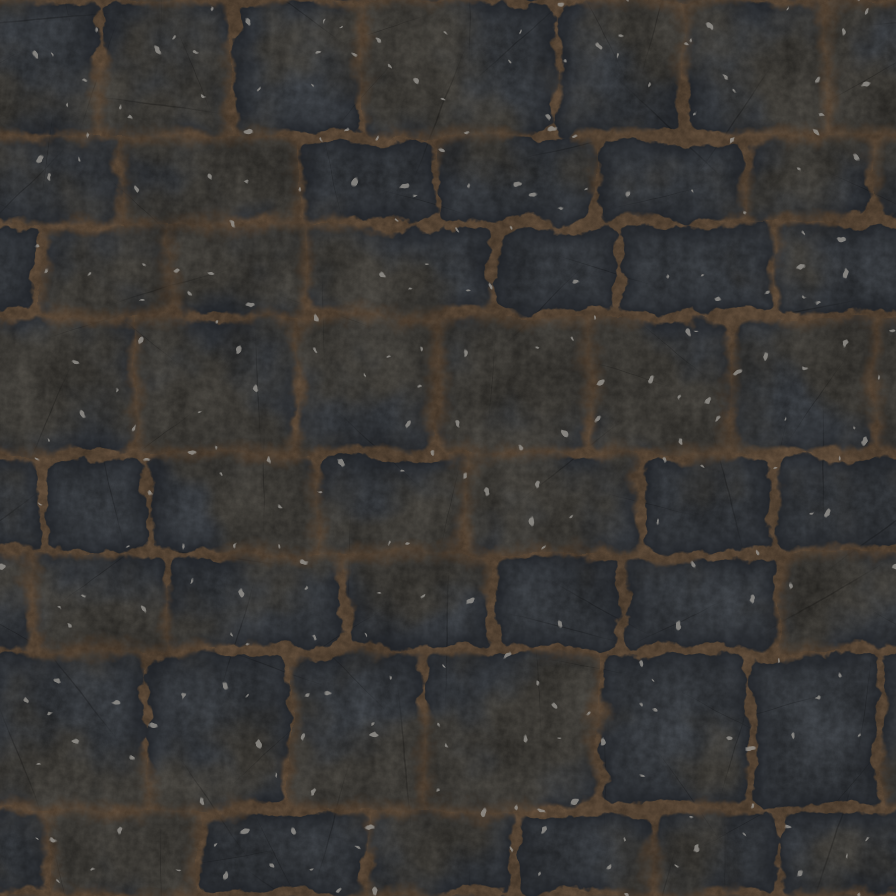
Give the GLSL for this texture, as a WebGL 1 fragment shader.

```glsl
precision highp float;
uniform vec2 u_resolution;

// Course heights and joint shifts, from the bottom row upward
const vec4 LOWER_HEIGHTS = vec4(0.096, 0.178, 0.108, 0.112);
const vec4 UPPER_HEIGHTS = vec4(0.152, 0.104, 0.098, 0.152);
const vec4 LOWER_SHIFTS = vec4(0.31, 0.94, 0.22, 0.14);
const vec4 UPPER_SHIFTS = vec4(-0.05, 0.20, 0.93, 0.59);
const float COLUMNS = 6.0;
const float JOINT_JITTER = 0.17;
const float MORTAR_HALF_WIDTH = 0.0052;
const float CORNER_RADIUS = 0.014;
const float EDGE_WARP = 0.012;
const float EDGE_CHIPS = 0.010;
const float RIM_DEPTH = 0.013;

const vec3 COOL_STONE = vec3(0.200, 0.213, 0.230);
const vec3 WARM_STONE = vec3(0.230, 0.221, 0.203);
const vec3 DARK_RIM = vec3(0.125, 0.137, 0.158);
const vec3 MORTAR = vec3(0.325, 0.260, 0.198);
const vec3 FLECK = vec3(0.60, 0.59, 0.57);

float hash(vec2 p) {
  return fract(sin(dot(p, vec2(127.1, 311.7))) * 43758.5);
}

vec2 gradient(vec2 cell, vec2 period, float seed) {
  float angle = 6.2832 * hash(mod(cell, period) + seed * 17.3);
  return vec2(cos(angle), sin(angle));
}

// Gradient noise that wraps over the unit square
float noise(vec2 uv, vec2 frequency, float seed) {
  vec2 p = uv * frequency;
  vec2 cell = floor(p), f = p - cell;
  vec2 w = f * f * f * (f * (f * 6.0 - 15.0) + 10.0);
  vec2 e = vec2(1.0, 0.0);
  float a = dot(gradient(cell, frequency, seed), f);
  float b = dot(gradient(cell + e.xy, frequency, seed), f - e.xy);
  float c = dot(gradient(cell + e.yx, frequency, seed), f - e.yx);
  float d = dot(gradient(cell + e.xx, frequency, seed), f - e.xx);
  return 1.4 * mix(mix(a, b, w.x), mix(c, d, w.x), w.y);
}

float fbm(vec2 uv, vec2 frequency, float seed) {
  float sum = 0.0, amplitude = 0.6;
  for (int i = 0; i < 4; i++) {
    sum += amplitude * noise(uv, frequency, seed + float(i));
    frequency *= 2.0;
    amplitude *= 0.5;
  }
  return sum;
}

float pickRow(vec4 lower, vec4 upper, float row) {
  vec4 group = row < 4.0 ? lower : upper;
  return dot(group, vec4(equal(vec4(mod(row, 4.0)), vec4(0.0, 1.0, 2.0, 3.0))));
}

float joint(float column, float row, float shift) {
  float jitter = hash(vec2(mod(column, COLUMNS), row) + 3.7) * 2.0 - 1.0;
  return column + shift + JOINT_JITTER * jitter;
}

// Depth inside the nearest stone in x, stone identity in yz
vec3 stoneAt(vec2 p) {
  float row = 0.0, bottom = 0.0, height = 1.0, start = 0.0;
  for (int i = 0; i < 8; i++) {
    float h = pickRow(LOWER_HEIGHTS, UPPER_HEIGHTS, float(i));
    if (p.y >= start) { row = float(i); bottom = start; height = h; }
    start += h;
  }
  float shift = pickRow(LOWER_SHIFTS, UPPER_SHIFTS, row);
  float u = p.x * COLUMNS, column = floor(u - shift);
  if (u < joint(column, row, shift)) column -= 1.0;
  else if (u >= joint(column + 1.0, row, shift)) column += 1.0;
  float left = joint(column, row, shift), right = joint(column + 1.0, row, shift);
  vec2 inset = vec2(min(u - left, right - u) / COLUMNS,
                    min(p.y - bottom, bottom + height - p.y));
  vec2 q = CORNER_RADIUS - inset;
  float depth = CORNER_RADIUS - length(max(q, 0.0)) - min(max(q.x, q.y), 0.0);
  return vec3(depth, mod(column, COLUMNS), row);
}

// Randomly turned ellipses, at most one per grid cell
float scatter(vec2 uv, float cells, vec2 size, float density, float seed, float aa) {
  float cover = 0.0;
  vec2 home = floor(uv * cells);
  for (int y = -1; y <= 1; y++) {
    for (int x = -1; x <= 1; x++) {
      vec2 cell = home + vec2(float(x), float(y));
      vec2 id = mod(cell, cells) + seed;
      vec2 q = uv - (cell + vec2(hash(id), hash(id + 5.3))) / cells;
      float angle = 6.2832 * hash(id + 9.1), r = hash(id + 13.7);
      float c = cos(angle), s = sin(angle);
      vec2 radii = size * mix(0.35, 1.0, r * r);
      float d = (length(vec2(c * q.x + s * q.y, c * q.y - s * q.x) / radii) - 1.0) * radii.y;
      cover = max(cover, step(hash(id + 21.9), density) * smoothstep(aa, -aa, d));
    }
  }
  return cover;
}

void main() {
  vec2 uv = gl_FragCoord.xy / u_resolution.y;
  float aa = 0.7 / u_resolution.y;

  // Ragged stone outline
  vec2 warp = vec2(fbm(uv, vec2(14.0), 1.0), fbm(uv, vec2(14.0), 11.0));
  vec3 stone = stoneAt(fract(uv + EDGE_WARP * warp));
  float grain = fbm(uv, vec2(110.0), 31.0);
  float edge = stone.x - MORTAR_HALF_WIDTH * (1.0 + 0.6 * noise(uv, vec2(9.0), 21.0))
             + EDGE_CHIPS * fbm(uv, vec2(36.0), 25.0);

  // Worn warm patches blur into the mortar; cool ones keep crisp dark rims
  float patches = fbm(uv, vec2(6.0), 41.0) + 0.55 * (hash(stone.yz + 2.1) - 0.5);
  float worn = smoothstep(-0.22, 0.25, patches);
  float mottle = fbm(uv, vec2(13.0), 51.0);
  float streaks = fbm(uv, vec2(52.0, 7.0), 61.0);
  vec3 color = mix(COOL_STONE, WARM_STONE, worn);
  color *= 1.0 + 0.32 * mottle + 0.20 * streaks + 0.24 * grain;
  float rim = exp(-max(edge, 0.0) / RIM_DEPTH) * (1.0 - 0.85 * worn);
  color = mix(color, DARK_RIM, 0.85 * rim);

  // Fine scratches
  color *= 1.0 - 0.22 * scatter(uv + 0.002 * warp, 11.0, vec2(0.055, 0.0009), 0.7, 71.0, aa);

  // Earthy mortar
  float blur = aa + mix(0.0007, 0.011, worn);
  float cover = smoothstep(-blur, blur, edge + 0.006 * worn * grain);
  color = mix(MORTAR * (1.0 + 0.24 * grain + 0.18 * mottle), color, cover);

  // Pale chips
  vec2 chipped = uv + 0.0014 * vec2(noise(uv, vec2(190.0), 81.0), noise(uv, vec2(190.0), 83.0));
  float flecks = scatter(chipped, 22.0, vec2(0.0055, 0.0030), 0.55, 91.0, aa);
  color = mix(color, FLECK, 0.8 * flecks);

  gl_FragColor = vec4(color, 1.0);
}
```
